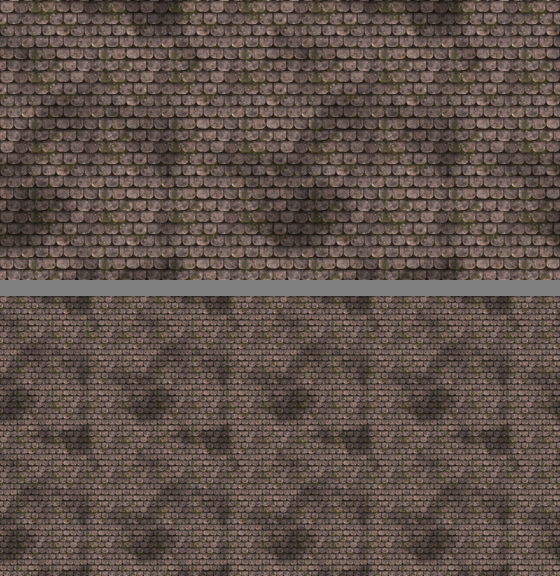
Top: one tile. Bottom: repeated 2 by 2.
A WebGL 1 fragment shader for this texture:

```glsl
precision highp float;
// Weathered roof of round-ended clay tiles in staggered courses, with mossy
// gaps and pale lichen. Each tile is a rounded-box distance; the wear repeats
// every BLOCK of tiles, and broad soot stains wrap over half the width.
#define TILES vec2(40.0, 24.0)
#define BLOCK vec2(5.0, 6.0)
#define ASPECT 1.2
#define CORNER 0.37
#define GAP 0.035
#define LICHEN 0.30
#define STAIN 0.36
#define CLAY vec3(0.485, 0.398, 0.373)
#define GREY_CLAY vec3(0.455, 0.395, 0.378)
#define SHADE vec3(0.165, 0.125, 0.095)
#define MOSS vec3(0.275, 0.255, 0.145)
#define PALE vec3(0.74, 0.70, 0.67)

uniform vec2 u_resolution;

vec3 hash3(vec2 p) {
  vec3 q = fract(p.xyx * vec3(0.1031, 0.1030, 0.0973));
  q += dot(q, q.yxz + 33.33);
  return fract((q.xxy + q.yzz) * q.zyx);
}

// Value noise that wraps after period cells
float noise(vec2 p, vec2 period) {
  vec2 i = floor(p), f = fract(p);
  f = f * f * (3.0 - 2.0 * f);
  vec2 a = mod(i, period), b = mod(i + 1.0, period);
  return mix(mix(hash3(a).x, hash3(vec2(b.x, a.y)).x, f.x),
             mix(hash3(vec2(a.x, b.y)).x, hash3(b).x, f.x), f.y);
}

float fbm(vec2 uv, float cells) {
  float sum = 0.0, gain = 0.533;
  for (int i = 0; i < 4; i++) {
    sum += gain * noise(uv * cells, vec2(cells));
    cells *= 2.0;
    gain *= 0.5;
  }
  return sum;
}

// Distance on the wrapping unit square
float wrapDistance(vec2 a, vec2 b) {
  return length(fract(a - b + 0.5) - 0.5);
}

// Scattered round spots: x = coverage, y = random tone
vec2 spots(vec2 uv, float cells, float density, float pixel) {
  vec2 g = uv * cells, id = floor(g), result = vec2(0.0);
  for (int j = -1; j <= 1; j++) {
    for (int i = -1; i <= 1; i++) {
      vec2 cell = id + vec2(float(i), float(j));
      vec3 h = hash3(mod(cell, cells) + cells);
      vec3 k = hash3(mod(cell, cells) + cells * 3.0);
      float radius = mix(0.16, 0.50, k.x * k.x);
      float d = length(g - cell - h.xy) - radius;
      float soft = max(pixel * cells, 0.15);
      float cover = (1.0 - smoothstep(-soft, soft, d)) * step(h.z, density);
      if (cover > result.x) result = vec2(cover, k.y);
    }
  }
  return result;
}

void main() {
  vec2 canvas = gl_FragCoord.xy / u_resolution;
  vec2 p = canvas * TILES;
  vec2 uv = p / BLOCK;
  float aa = TILES.y / u_resolution.y;
  float pixel = aa / BLOCK.y;

  // Staggered tile cell
  p.y += 0.125;
  p.x += 0.5 * (1.0 - mod(floor(p.y), 2.0));
  vec2 local = fract(p);
  vec3 rnd = hash3(mod(floor(p), BLOCK) + 7.0);
  vec3 rnd2 = hash3(mod(floor(p), BLOCK) + 61.0);

  // Wear noises
  float mottle = fbm(uv, 14.0);
  float grain = noise(uv * 44.0, vec2(44.0));
  float growth = fbm(uv + 0.37, 7.0);

  // Tile outline: square above, rounded below, with uneven edges
  vec2 q = vec2((local.x - 0.5) * ASPECT + 0.03 * (rnd.x - 0.5), local.y);
  float bottom = 0.03 + 0.09 * rnd.y + 0.10 * q.x * (rnd.z - 0.5);
  vec2 corner = vec2(abs(q.x) - 0.5 * ASPECT + GAP, bottom - q.y) + CORNER;
  float d = length(max(corner, 0.0)) + min(max(corner.x, corner.y), 0.0) - CORNER;
  d += 0.07 * (mottle - 0.5);
  float tile = 1.0 - smoothstep(-0.6 * aa, 0.6 * aa, d);

  // Clay face
  vec3 color = mix(CLAY, GREY_CLAY, rnd2.x);
  color *= 0.90 + 0.20 * rnd2.y;
  color *= 1.0 + 0.75 * (mottle - 0.5) + 0.28 * (grain - 0.5);
  color = mix(color, MOSS, 0.6 * smoothstep(0.56, 0.72, growth));

  // Dark pits, then lichen gathered on a few tiles
  vec2 pits = spots(uv + 0.21, 23.0, 0.20, pixel);
  color = mix(color, SHADE * 1.3, 0.65 * pits.x);
  float cluster = 1.0 - smoothstep(0.04, 0.12, wrapDistance(uv, vec2(0.49, 0.56)));
  cluster += 0.6 * (1.0 - smoothstep(0.02, 0.08, wrapDistance(uv, vec2(0.93, 0.22))));
  float density = LICHEN * (0.35 + 0.9 * rnd2.z) + 0.6 * cluster;
  vec2 lichen = spots(uv, 25.0, density, pixel);
  color = mix(color, PALE, lichen.x * (0.22 + 0.58 * lichen.y) * (0.6 + 0.6 * grain));

  // Lit lower lip, and shadow cast by the course above
  color *= 1.0 + 0.12 * smoothstep(-0.22, -0.06, d) * (1.0 - smoothstep(0.3, 0.6, local.y));
  color *= 1.0 - 0.42 * smoothstep(0.76, 1.02, local.y);

  // Mossy gaps
  vec3 gap = mix(SHADE, MOSS, 0.75 * smoothstep(0.42, 0.66, growth));
  gap *= 0.8 + 0.5 * grain;
  color = mix(gap, color, tile);

  // Broad soot stains
  vec2 broad = canvas * vec2(2.0, 1.0);
  float soot = smoothstep(0.48, 0.76, fbm(broad, 5.0));
  soot += 0.6 * (1.0 - smoothstep(0.03, 0.17, wrapDistance(broad, vec2(0.56, 0.52))));
  color *= 1.0 - STAIN * min(soot, 1.0);

  gl_FragColor = vec4(clamp(color, 0.0, 1.0), 1.0);
}
```
